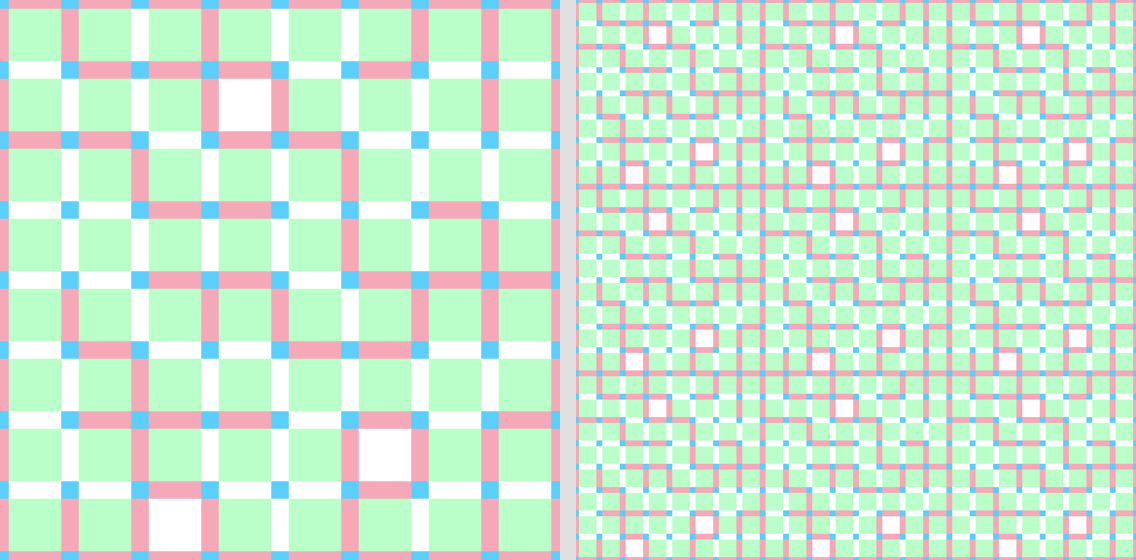
Left, the tile; right, the same tile 3 across and 3 down.
Give the GLSL for this pattern, as a Shadertoy shader.

```glsl
// Tiling 8 x 8 maze grid: blue nodes joined by pink walls or white gaps.
// Cells are green, or white when walled on all four sides. Walls come from
// cubing modulo a prime, a permutation that fixes the share of closed walls.

const int CELLS = 8;
const int INNER = CELLS - 1;              // inner grid lines per axis
const int EDGES = 2 * CELLS * INNER;      // inner edges on both axes
const int PRIME = EDGES + 1;
const int CLOSED = 52;                    // closed inner edges
const float HALF_LINE = 0.125;            // half line width, in cells

const vec3 GREEN = vec3(0.729, 1.0, 0.788);
const vec3 PINK = vec3(0.961, 0.663, 0.722);
const vec3 BLUE = vec3(0.357, 0.808, 0.980);
const vec3 WHITE = vec3(1.0);

// Axis 0: vertical line crossing a row; axis 1: horizontal line crossing a column.
bool isWall(int axis, int line, int lane) {
    line = line % CELLS;
    if (line == 0) return true;           // the wrapped border is always closed
    int k = axis * CELLS * INNER + lane * INNER + line;
    return (k * k * k) % PRIME <= CLOSED;
}

bool isEnclosed(ivec2 cell) {
    return isWall(0, cell.x, cell.y) && isWall(0, cell.x + 1, cell.y)
        && isWall(1, cell.y, cell.x) && isWall(1, cell.y + 1, cell.x);
}

vec3 wallColour(bool closed) {
    return closed ? PINK : WHITE;
}

// Smoothed coverage of the grid lines on each axis.
vec2 lineCoverage(vec2 p, vec2 pixel) {
    vec2 dist = abs(fract(p + 0.5) - 0.5);
    return clamp((HALF_LINE - dist) / pixel + 0.5, 0.0, 1.0);
}

void mainImage(out vec4 fragColor, in vec2 fragCoord) {
    vec2 pixel = float(CELLS) / iResolution.xy;
    vec2 p = fragCoord * pixel;
    ivec2 cell = ivec2(floor(p)) % CELLS;
    ivec2 line = ivec2(floor(p + 0.5));

    vec3 fill = isEnclosed(cell) ? WHITE : GREEN;
    vec3 upright = wallColour(isWall(0, line.x, cell.y));
    vec3 level = wallColour(isWall(1, line.y, cell.x));

    // Lines cover the cells; nodes appear where both axes overlap.
    vec2 cover = lineCoverage(p, pixel);
    vec3 colour = mix(mix(fill, upright, cover.x), mix(level, BLUE, cover.x), cover.y);
    fragColor = vec4(colour, 1.0);
}
```
